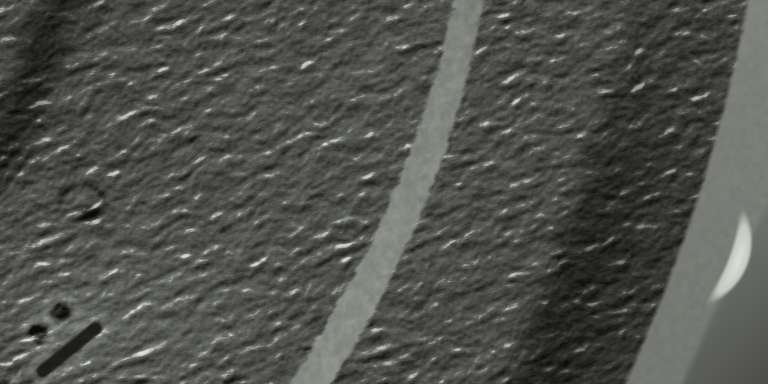
A Shadertoy shader for this texture:

```glsl
// Rough grey hide with a pale curved stripe, soft shadows, a smooth rim and small dents.
const vec3 TINT = vec3(1.0, 1.02, 0.97);
const float GROUND = 0.285;
const float STRIPE = 0.555;
const float BAND = 0.455;
const float GRAIN_ANGLE = 0.38;
const vec2 BUMP_SCALE = vec2(23.0, 50.0);
const float RELIEF = 0.40;
const float SPARKLE = 0.30;

float hash(vec2 p) {
    vec3 q = fract(vec3(p.xyx) * 0.1031);
    q += dot(q, q.yzx + 33.33);
    return fract((q.x + q.y) * q.z);
}

float noise(vec2 p) {
    vec2 i = floor(p), f = fract(p);
    f = f * f * (3.0 - 2.0 * f);
    return mix(mix(hash(i), hash(i + vec2(1, 0)), f.x),
               mix(hash(i + vec2(0, 1)), hash(i + vec2(1, 1)), f.x), f.y);
}

float fbm(vec2 p) {
    float sum = 0.0, amp = 0.5;
    for (int i = 0; i < 4; i++) {
        sum += amp * noise(p);
        p = mat2(1.6, 1.2, -1.2, 1.6) * p + 7.3;
        amp *= 0.5;
    }
    return sum;
}

mat2 turn(float a) {
    return mat2(cos(a), -sin(a), sin(a), cos(a));
}

// Elongated bumps, bent by a slower noise
float hideHeight(vec2 p) {
    vec2 q = turn(GRAIN_ANGLE) * p;
    q += 0.018 * (vec2(noise(p * 13.0), noise(p * 13.0 + 40.0)) - 0.5);
    return fbm(q * BUMP_SCALE);
}

float segment(vec2 p, vec2 a, vec2 b) {
    vec2 d = b - a;
    return length(p - a - d * clamp(dot(p - a, d) / dot(d, d), 0.0, 1.0));
}

float spot(vec2 p, vec2 centre, vec2 size) {
    vec2 d = (p - centre) / size;
    return exp(-dot(d, d));
}

// Dark pit with a lighter lip around it
float pit(vec2 p, vec2 centre, float r) {
    float d = length(p - centre) + 0.012 * (noise(p * 60.0) - 0.5);
    float lip = (d - r * 1.65) / (r * 0.4);
    return 0.08 * exp(-lip * lip) - 0.24 * smoothstep(r * 1.25, r * 0.5, d);
}

float hide(vec2 p) {
    // Broad light and shadow
    float v = GROUND + 0.02 * (fbm(p * 5.0) - 0.5);
    v += 0.075 * spot(p, vec2(0.28, 0.15), vec2(0.38, 0.22));
    v += 0.025 * spot(p, vec2(0.85, 0.65), vec2(0.5, 0.5));
    float wobble = 0.04 * (noise(p * 16.0) - 0.5);
    float side = p.x - (1.33 + 0.36 * p.y - 0.05 * p.y * p.y) + wobble;
    float shade = smoothstep(-0.05, 0.05, side) * mix(0.35, 1.0, exp(-max(side - 0.1, 0.0) * 5.0));
    shade *= mix(0.50, 0.18, smoothstep(0.3, 1.0, p.y));
    float fold = (p.x - 0.17 + 0.42 * (1.0 - p.y) + wobble) / 0.065;
    shade = max(shade, 0.52 * exp(-fold * fold) * smoothstep(0.4, 0.6, p.y));
    v *= 1.0 - shade;

    // Relief lit from above, with bright crests
    float h = hideHeight(p);
    float slope = h - hideHeight(p + vec2(-0.004, 0.011));
    float gain = 1.0 - 0.75 * shade;
    v += RELIEF * slope * gain;
    v += SPARKLE * gain * smoothstep(0.14, 0.42, slope) * smoothstep(0.4, 0.65, h);
    v += 0.06 * (noise(turn(GRAIN_ANGLE) * p * vec2(110.0, 190.0)) - 0.5);

    // Raised knob under an arch
    vec2 k = p - vec2(0.215, 0.455);
    float arch = (length(k * vec2(1.0, 0.95)) - 0.062) / 0.009;
    v -= 0.11 * exp(-arch * arch) * smoothstep(-0.01, 0.03, k.y);
    v += 0.09 * spot(p, vec2(0.212, 0.482), vec2(0.032, 0.018));
    v -= 0.23 * spot(p, vec2(0.232, 0.447), vec2(0.030, 0.020));

    // Pits, slot and dents on the lower edge
    v += pit(p, vec2(0.161, 0.188), 0.026) + pit(p, vec2(0.100, 0.134), 0.024);
    v -= 0.14 * spot(p, vec2(0.36, 0.005), vec2(0.022, 0.014));
    v -= 0.10 * spot(p, vec2(0.61, 0.010), vec2(0.020, 0.016));
    float slot = segment(p, vec2(0.112, 0.034), vec2(0.248, 0.144));
    v += 0.08 * exp(-pow((slot - 0.030) / 0.012, 2.0));
    return mix(v, 0.09, 0.9 * smoothstep(0.021, 0.011, slot));
}

void mainImage(out vec4 fragColor, in vec2 fragCoord) {
    vec2 p = fragCoord / iResolution.y;
    float y = p.y;
    float v = hide(p);

    // Pale stripe with frayed edges
    float fray = 0.022 * (fbm(turn(GRAIN_ANGLE) * p * vec2(30.0, 75.0)) - 0.47);
    float across = abs(p.x - (0.807 + 0.643 * y - 0.229 * y * y) + fray);
    float stripe = smoothstep(0.008, -0.008, across - mix(0.055, 0.039, y));
    float fibre = fbm(p * vec2(65.0, 50.0)) - 0.47;
    v = mix(v, STRIPE + 0.13 * fibre - 0.04 * y, stripe * 0.94);

    // Smooth band and the blurred surface beyond it
    float edge = p.x - (1.628 + 0.455 * y - 0.135 * y * y);
    float band = BAND + 0.04 * y + 0.05 * (fbm(p * 65.0) - 0.47);
    v = mix(v, band, smoothstep(-0.009, 0.009, edge + 0.3 * fray));
    float outer = p.x - (1.775 + 0.43 * y + 0.10 * y * y);
    float beyond = 0.36 - 0.28 * max(outer, 0.0) + 0.16 * y;
    v = mix(v, beyond, smoothstep(-0.012, 0.016, outer));

    // Tilted glint
    vec2 g = turn(-0.36) * (p - vec2(1.915, 0.322));
    g.x += 2.0 * g.y * g.y - 0.008;
    float glint = length(g / vec2(0.027, 0.122));
    v = mix(v, 0.86 - 0.12 * glint, smoothstep(1.15, 0.72, glint));

    fragColor = vec4(clamp(v, 0.04, 1.0) * TINT, 1.0);
}
```
